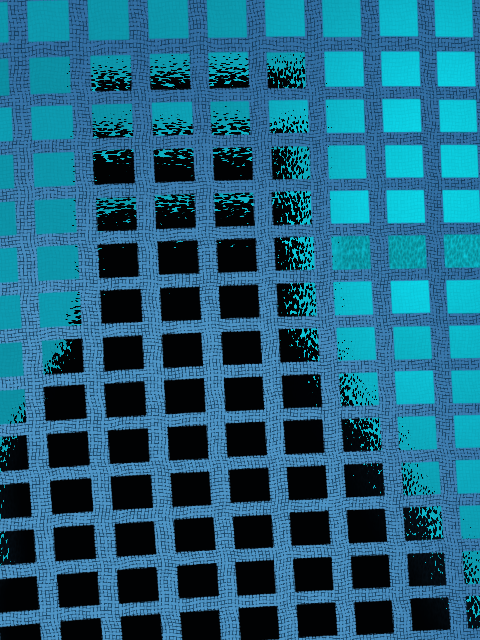
Reproduce this pattern procedurally as a Shadertoy shader.

```glsl
// Woven blue cloth printed with a slightly fanned grid of metallic foil squares.
// A bent grid places the squares; a darkness field thresholded against stretched
// cellular noise turns the foil from cyan through broken streaks to black.

const vec2  PITCH       = vec2(0.1215, 0.0958); // square spacing, canvas widths
const vec2  HALF_SIZE   = vec2(0.338, 0.365);   // half square, in pitches
const float FIRST_ROW   = 0.0538;               // height of the top row centres
const float MIDDLE_COL  = 4.0;
const float THREADS     = 138.0;                // threads across the canvas
const float CORNER      = 0.003;
const vec2  STREAK_WIDE = vec2(58.0, 190.0);    // noise cells for lying streaks
const vec2  STREAK_TALL = vec2(175.0, 85.0);    // noise cells for standing streaks

const vec3 CLOTH_LIGHT = vec3(0.29, 0.55, 0.73);
const vec3 CLOTH_SHADE = vec3(0.17, 0.38, 0.57);
const vec3 CLOTH_PIT   = vec3(0.05, 0.18, 0.28);
const vec3 FOIL_TEAL   = vec3(0.05, 0.58, 0.66);
const vec3 FOIL_CYAN   = vec3(0.05, 0.83, 0.90);
const vec3 FOIL_BLACK  = vec3(0.002, 0.006, 0.012);
const vec3 FOIL_SMOKE  = vec3(0.03, 0.075, 0.115);

vec2 hash2(vec2 p) {
    vec3 q = fract(vec3(p.xyx) * vec3(0.1031, 0.1030, 0.0973));
    q += dot(q, q.yzx + 33.33);
    return fract((q.xx + q.yz) * q.zy);
}

// Distance to the nearest scattered point
float cellular(vec2 p) {
    vec2 id = floor(p), f = p - id;
    float nearest = 2.0;
    for (int y = -1; y <= 1; y++)
    for (int x = -1; x <= 1; x++) {
        vec2 o = vec2(x, y);
        vec2 d = o + hash2(id + o + 50.0) - f;
        nearest = min(nearest, dot(d, d));
    }
    return sqrt(nearest);
}

float streaks(vec2 p, vec2 scale) {
    vec2 q = p * scale + 0.6 * sin(p.yx * scale.yx * 0.45);
    return 0.7 * cellular(q) + 0.3 * cellular(q * 1.9 + 7.0) - 0.44;
}

// Canvas position to grid coordinates; square centres sit on whole numbers
vec2 bentGrid(vec2 p) {
    float dx = p.x - (0.472 + 0.03 * p.y + 0.0173 * p.y * p.y);
    float col = dx / PITCH.x;
    col += 0.007 * col * col + MIDDLE_COL;
    float y = p.y + (0.01 + 0.04 * p.y) * dx - 0.023 * dx * dx;
    y -= 0.17 * max(0.139 - y, 0.0) * -1.0;
    return vec2(col, (y - FIRST_ROW) / PITCH.y);
}

// Positive where the foil reflects the dark, negative where it reflects light
float darkness(vec2 g, float row, float down) {
    float left = mix(1.5, -0.3, smoothstep(5.2, 10.0, g.y)) - 0.4 * smoothstep(11.2, 12.0, g.y);
    float right = 5.1 + 0.45 * max(g.y - 6.5, 0.0);
    float alternate = 0.15 * cos(3.14159 * (row - 1.0)) * step(row, 4.5);
    float top = (row - 2.2) * 0.17 + alternate + 0.8 * down * smoothstep(7.0, 3.0, row);
    top -= step(row, 0.5);
    return min(min((g.x - left) * 1.4, (right - g.x) * 0.6), top);
}

// Plain weave height, 0 in the pits and 1 on the crowns
float weave(vec2 p) {
    vec2 q = p * THREADS + 0.35 * sin(p.yx * 41.0) + 0.2 * sin(p.yx * 97.0 + 1.0);
    vec2 id = floor(q), f = q - id - 0.5;
    bool over = mod(id.x + id.y, 2.0) < 0.5;
    vec2 t = over ? f : f.yx;
    float crown = (1.0 - 3.2 * t.x * t.x) * (1.0 - 1.2 * t.y * t.y);
    return clamp(crown * (0.75 + 0.45 * hash2(id).x), 0.0, 1.0);
}

void mainImage(out vec4 fragColor, in vec2 fragCoord) {
    vec2 p = vec2(fragCoord.x, iResolution.y - fragCoord.y) / iResolution.x;
    float pixel = 1.0 / iResolution.x;
    vec2 g = bentGrid(p);
    vec2 id = floor(g + 0.5), f = g - id;
    vec2 vary = hash2(id + 20.0) - 0.5;
    float cloth = weave(vec2(g.x * PITCH.x, g.y * PITCH.y) + 1.0);

    // Cloth, lit from the lower left
    float light = smoothstep(0.05, 0.75, p.y) * smoothstep(1.15, 0.5, p.x + 0.12 * sin(p.y * 4.0));
    vec3 thread = mix(CLOTH_SHADE, CLOTH_LIGHT, 0.15 + 0.85 * light);
    vec3 color = mix(mix(CLOTH_PIT, thread, 0.25), thread, smoothstep(0.1, 0.75, cloth));
    color *= 0.95 + 0.12 * cloth;

    // Foil, broken into streaks where light meets dark
    float tall = max(smoothstep(4.4, 5.0, g.x), smoothstep(6.3, 7.0, g.y));
    float grain = mix(streaks(p, STREAK_WIDE), streaks(p, STREAK_TALL), tall);
    float dark = darkness(g, id.y, f.y) + 0.08 * vary.x;
    float bright = smoothstep(-0.05, 0.05, grain * 1.1 - dark);
    vec2 toGlow = (p - vec2(0.92, 0.42)) / vec2(0.33, 0.45);
    float glow = exp(-dot(toGlow, toGlow)) + 0.45 * smoothstep(-0.2, 0.2, dark);
    float dull = smoothstep(0.6, 0.4, abs(g.y - 5.0)) * smoothstep(5.4, 6.0, g.x);
    vec3 shine = mix(FOIL_TEAL, FOIL_CYAN, clamp(glow, 0.0, 1.0));
    shine *= (0.95 + 0.07 * cloth + 0.1 * vary.y) * (1.0 - dull * (0.22 - 0.4 * grain));
    float smoke = smoothstep(0.75, 0.1, dark) * smoothstep(7.0, 12.0, g.y) * (0.7 + grain);
    vec3 foil = mix(mix(FOIL_BLACK, FOIL_SMOKE, smoke), shine, bright);

    // Square outline, nibbled by the threads
    vec2 box = (abs(f + 0.02 * vary) - HALF_SIZE - 0.012 * vary.yx) * PITCH + CORNER;
    float edge = length(max(box, 0.0)) + min(max(box.x, box.y), 0.0) - CORNER;
    edge += 0.0018 * (cloth - 0.5);
    color = mix(color, foil, smoothstep(pixel, -pixel, edge));

    fragColor = vec4(color, 1.0);
}
```
